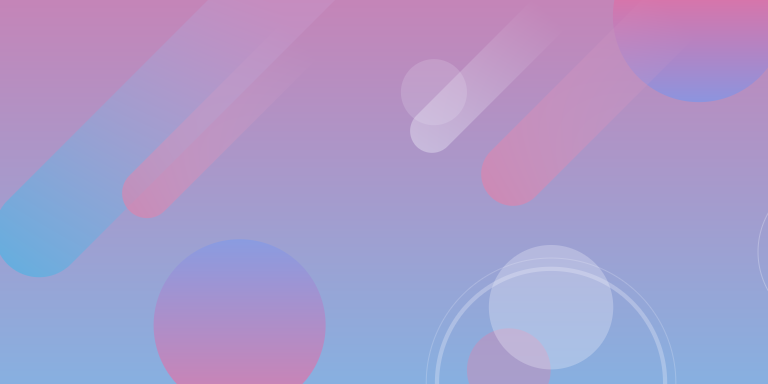
Give the GLSL for this background, as a WebGL 2 fragment shader.

```glsl
#version 300 es
precision highp float;
// Pastel sky gradient with diagonal fading capsules, soft discs and thin rings.

uniform vec2 u_resolution;
out vec4 fragColor;

const vec3 WHITE = vec3(0.94, 0.94, 0.98);
const vec3 PINK = vec3(0.87, 0.51, 0.67);
const vec3 MAUVE = vec3(0.78, 0.52, 0.72);
const vec3 PERIWINKLE = vec3(0.54, 0.61, 0.88);
const vec3 SKY = vec3(0.53, 0.69, 0.88);
const vec3 AZURE = vec3(0.36, 0.69, 0.88);

// Antialiased coverage of a signed distance, in units of canvas height.
float coverage(float dist) {
  return clamp(0.5 - dist * u_resolution.y, 0.0, 1.0);
}

float disc(vec2 p, vec2 center, float radius) {
  return coverage(length(p - center) - radius);
}

// Thin strokes keep their optical weight when narrower than a pixel.
float ring(vec2 p, vec2 center, float radius, float width) {
  float dist = abs(length(p - center) - radius);
  float stroke = max(width, 1.0 / u_resolution.y);
  return coverage(dist - 0.5 * stroke) * width / stroke;
}

// Round-ended bar rising at 45 degrees; its tint runs from head to tail.
vec4 capsule(vec2 p, vec2 head, float radius, float reach, vec4 headTint, vec4 tailTint) {
  vec2 q = p - head;
  float along = (q.x + q.y) * 0.70711;
  float across = (q.y - q.x) * 0.70711;
  float dist = length(vec2(min(along, 0.0), across)) - radius;
  vec4 tint = mix(headTint, tailTint, clamp((along + radius) / (reach + radius), 0.0, 1.0));
  return vec4(tint.rgb, tint.a * coverage(dist));
}

vec3 blend(vec3 base, vec4 layer) {
  return mix(base, layer.rgb, layer.a);
}

// Vertical gradient between two heights.
vec3 ramp(float y, float low, float high, vec3 lowColor, vec3 highColor) {
  return mix(lowColor, highColor, clamp((y - low) / (high - low), 0.0, 1.0));
}

void main() {
  vec2 p = gl_FragCoord.xy / u_resolution.y;
  vec3 color = ramp(p.y, 0.0, 1.0, SKY, vec3(0.77, 0.52, 0.72));

  // Left capsules
  color = blend(color, capsule(p, vec2(0.102, 0.395), 0.117, 0.85,
    vec4(AZURE, 0.82), vec4(0.79, 0.62, 0.82, 0.3)));
  color = blend(color, capsule(p, vec2(0.383, 0.497), 0.065, 0.56,
    vec4(PINK, 0.65), vec4(0.85, 0.68, 0.82, 0.0)));

  // Upper right disc and the capsules beside it
  vec3 sunset = ramp(p.y, 0.734, 1.0, vec3(0.55, 0.58, 0.87), vec3(0.84, 0.46, 0.67));
  color = mix(color, sunset, disc(p, vec2(1.82, 0.958), 0.224));
  color = blend(color, capsule(p, vec2(1.336, 0.547), 0.083, 0.59,
    vec4(PINK, 0.68), vec4(0.85, 0.65, 0.80, 0.0)));
  color = blend(color, capsule(p, vec2(1.125, 0.659), 0.057, 0.43,
    vec4(WHITE, 0.4), vec4(WHITE, 0.0)));
  color = mix(color, WHITE, 0.17 * disc(p, vec2(1.13, 0.76), 0.086));

  // Lower left disc
  vec3 dusk = ramp(p.y, 0.0, 0.378, MAUVE, PERIWINKLE);
  color = mix(color, dusk, disc(p, vec2(0.624, 0.153), 0.224));

  // Lower right discs and rings
  vec2 hub = vec2(1.435, 0.003);
  color = mix(color, PINK, 0.38 * disc(p, vec2(1.325, 0.036), 0.109));
  color = mix(color, WHITE, 0.3 * disc(p, vec2(1.435, 0.2), 0.162));
  color = mix(color, WHITE, 0.3 * ring(p, hub, 0.297, 0.011));
  color = mix(color, WHITE, 0.3 * ring(p, hub, 0.325, 0.002));
  color = mix(color, WHITE, 0.4 * ring(p, vec2(2.18, 0.344), 0.206, 0.002));

  fragColor = vec4(color, 1.0);
}
```
